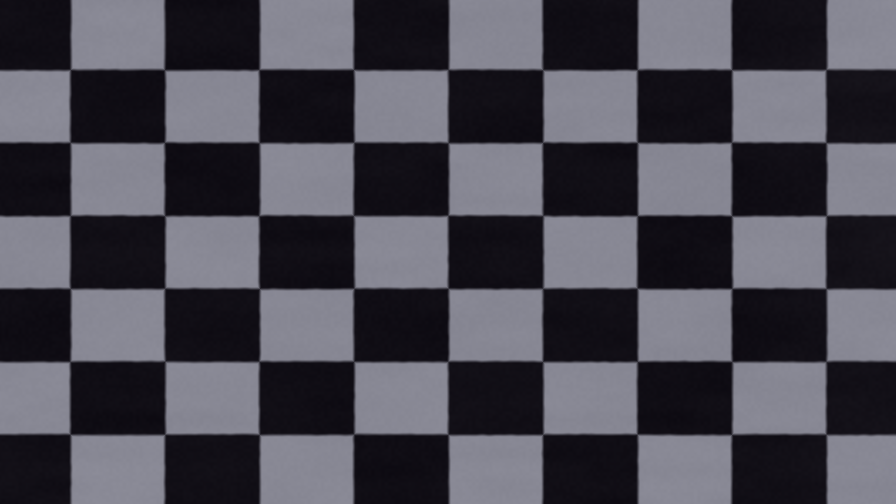
Reproduce this pattern procedurally as a Shadertoy shader.

```glsl
// Lengths are fractions of the canvas height
const vec2 CELL_SIZE = vec2(0.1875, 0.1447);
const vec2 GRID_OFFSET = vec2(0.1402, 0.1375);
const float EDGE_SOFTNESS = 0.0045;
const float LIGHT_INSET = 0.0008;
const float EDGE_WOBBLE = 0.0012;

const vec3 DARK_COLOR = vec3(0.062, 0.052, 0.080);
const vec3 LIGHT_COLOR = vec3(0.532, 0.532, 0.580);
const float CELL_VARIATION = 0.008;
const float MOTTLE_AMOUNT = 0.016;
const float GRAIN_AMOUNT = 0.012;
const float RIGHT_HAZE = 0.014;

float hash(vec2 p) {
    vec3 q = fract(p.xyx * 0.1031);
    q += dot(q, q.yzx + 33.33);
    return fract((q.x + q.y) * q.z);
}

float valueNoise(vec2 p) {
    vec2 i = floor(p);
    vec2 f = fract(p);
    f = f * f * (3.0 - 2.0 * f);
    float low = mix(hash(i), hash(i + vec2(1.0, 0.0)), f.x);
    float high = mix(hash(i + vec2(0.0, 1.0)), hash(i + 1.0), f.x);
    return mix(low, high, f.y);
}

// Signed distance to the checker edges, positive inside light cells
float checkerDistance(vec2 p, out vec2 cell) {
    vec2 grid = (p - GRID_OFFSET) / CELL_SIZE;
    cell = floor(grid);
    vec2 toEdge = (0.5 - abs(fract(grid) - 0.5)) * CELL_SIZE;
    float side = 2.0 * mod(cell.x + cell.y, 2.0) - 1.0;
    return side * min(toEdge.x, toEdge.y);
}

void mainImage(out vec4 fragColor, in vec2 fragCoord) {
    vec2 p = fragCoord / iResolution.y;

    // Soft, slightly uneven boundaries
    vec2 wobble = vec2(valueNoise(p * 70.0), valueNoise(p * 70.0 + 40.0)) - 0.5;
    vec2 cell;
    float d = checkerDistance(p + wobble * EDGE_WOBBLE, cell) - LIGHT_INSET;
    float softness = max(EDGE_SOFTNESS, 0.7 / iResolution.y);
    float light = smoothstep(-softness, softness, d);
    vec3 color = mix(DARK_COLOR, LIGHT_COLOR, light);

    // Variation per cell, faded out at the boundaries
    float inside = smoothstep(0.0, 2.0 * softness, abs(d));
    color += (hash(cell + 17.0) - 0.5) * CELL_VARIATION * inside;

    // Horizontal mottling, fine grain and a faint haze at the right
    color += (valueNoise(p * vec2(9.0, 30.0)) - 0.5) * MOTTLE_AMOUNT;
    color += (valueNoise(p * 150.0) - 0.5) * GRAIN_AMOUNT;
    float across = fragCoord.x / iResolution.x;
    color += RIGHT_HAZE * smoothstep(0.8, 1.0, across) * (1.0 - light);

    fragColor = vec4(clamp(color, 0.0, 1.0), 1.0);
}
```
